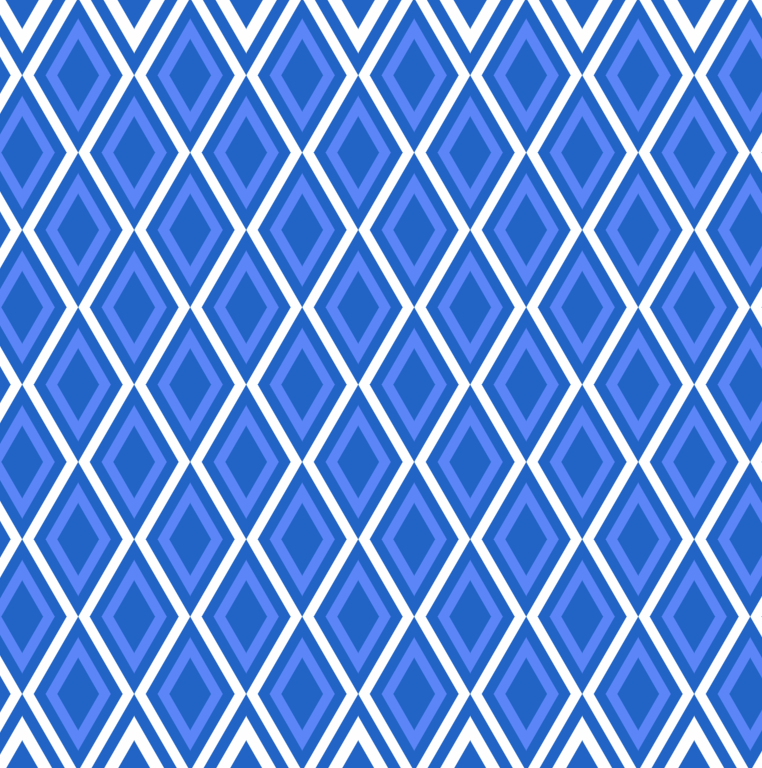
Give the GLSL for this pattern, as a Shadertoy shader.

```glsl
// Blue diamond lattice on white, each diamond holding a concentric ring.

// Lengths are in units of the canvas height.
const vec2 PERIOD = vec2(0.14584, 0.2014);   // spacing of one diamond grid
const vec2 ORIGIN = vec2(0.1018, 0.9020);    // centre of the first diamond
const vec2 HALF_SIZE = vec2(0.0579, 0.1007); // half width and height of a diamond

// Ring limits (inner, outer) as fractions of the diamond.
const vec2 RING = vec2(0.470, 0.733);
const vec2 BORDER_RING = vec2(0.400, 0.715);
const float SOFTNESS = 0.85;                 // edge half width in pixels

const vec3 WHITE = vec3(0.995, 0.998, 1.0);
const vec3 BLUE = vec3(0.133, 0.392, 0.773);
const vec3 LIGHT_BLUE = vec3(0.360, 0.525, 0.972);

// Centre of the nearest diamond in a rectangular grid.
vec2 nearestCentre(vec2 p, vec2 origin) {
    return origin + PERIOD * floor((p - origin) / PERIOD + 0.5);
}

// Diamond norm: 0 at the centre, 1 on the outline.
float diamond(vec2 offset) {
    vec2 q = abs(offset) / HALF_SIZE;
    return q.x + q.y;
}

// Smooth coverage of the region r < limit.
float inside(float r, float limit, float blur) {
    return 1.0 - smoothstep(limit - blur, limit + blur, r);
}

void mainImage(out vec4 fragColor, in vec2 fragCoord) {
    vec2 p = fragCoord / iResolution.y;

    // Two interleaved grids; keep the closer diamond.
    vec2 centre = nearestCentre(p, ORIGIN);
    vec2 shifted = nearestCentre(p, ORIGIN + 0.5 * PERIOD);
    if (diamond(p - shifted) < diamond(p - centre)) centre = shifted;
    float r = diamond(p - centre);
    float blur = SOFTNESS * length(1.0 / HALF_SIZE) / iResolution.y;

    // Diamonds centred beyond the top or bottom edge carry a white ring.
    bool isBorder = centre.y < 0.0 || centre.y > 1.0;
    vec2 ring = isBorder ? BORDER_RING : RING;
    vec3 ringColour = isBorder ? WHITE : LIGHT_BLUE;

    // Paint from the outline inwards.
    vec3 colour = mix(WHITE, BLUE, inside(r, 1.0, blur));
    colour = mix(colour, ringColour, inside(r, ring.y, blur));
    colour = mix(colour, BLUE, inside(r, ring.x, blur));

    fragColor = vec4(colour, 1.0);
}
```
